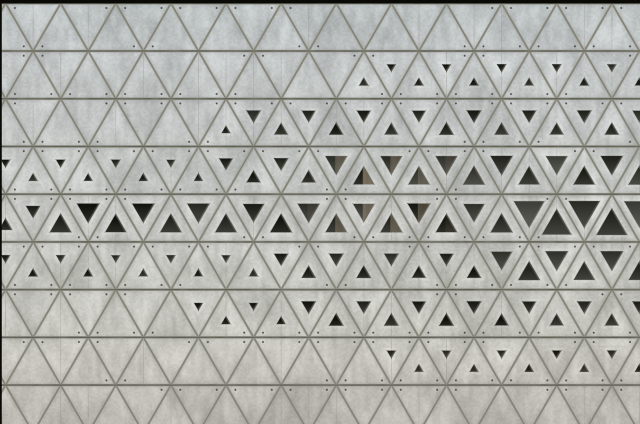
A WebGL 1 fragment shader for this pattern:

```glsl
precision highp float;
uniform vec2 u_resolution;

// Layout, in canvas heights
const float SIDE = 0.1300;        // triangle side
const float ROW = 0.11255;        // row height
const float FIRST_X = 0.0131;     // first apex of even rows
const float TOP_GAP = 0.0078;     // dark strip above the wall
const float LEFT_GAP = 0.0042;

// Details, in triangle sides
const float INRADIUS = 0.2887;
const float DIAGONAL_HALF = 0.021;
const float HORIZONTAL_HALF = 0.022;
const float BOLT_RADIUS = 0.017;
const vec2 BOLT_POS = vec2(0.33, 0.085);
const vec4 SIZE_STEPS = vec4(0.165, 0.09, 0.145, 0.15);
const float NEVER = 99.0;

const vec3 CONCRETE_LIGHT = vec3(0.82, 0.82, 0.81);
const vec3 CONCRETE_DARK = vec3(0.69, 0.69, 0.68);
const vec3 GROOVE = vec3(0.58, 0.58, 0.54);
const vec3 GROOVE_DARK = vec3(0.40, 0.40, 0.36);
const vec3 GLASS = vec3(0.23, 0.23, 0.21);
const vec3 BLACK = vec3(0.07, 0.07, 0.05);
const vec3 CURTAIN = vec3(0.60, 0.54, 0.45);

float hash(vec2 p) {
  vec3 v = fract(p.xyx * 0.1031);
  v += dot(v, v.yzx + 33.33);
  return fract((v.x + v.y) * v.z);
}

float noise(vec2 p) {
  vec2 i = floor(p), f = fract(p);
  f = f * f * (3.0 - 2.0 * f);
  return mix(mix(hash(i), hash(i + vec2(1, 0)), f.x),
             mix(hash(i + vec2(0, 1)), hash(i + vec2(1, 1)), f.x), f.y);
}

float fbm(vec2 p) {
  float sum = 0.0, gain = 0.5;
  for (int i = 0; i < 4; i++) {
    sum += gain * noise(p);
    p = p * 2.1 + 17.3;
    gain *= 0.5;
  }
  return sum;
}

// First column in a row at which each opening size begins
vec4 sizeStarts(float row) {
  if (row < 0.5 || row > 7.5) return vec4(NEVER);
  if (row < 1.5) return vec4(13, NEVER, NEVER, NEVER);
  if (row < 2.5) return vec4(8, 9, NEVER, NEVER);
  if (row < 3.5) return vec4(-1, 8, 12, NEVER);
  if (row < 4.5) return vec4(-1, -1, 2, 19);
  if (row < 5.5) return vec4(-1, 10, 18, NEVER);
  if (row < 6.5) return vec4(7, 11, NEVER, NEVER);
  return vec4(14, NEVER, NEVER, NEVER);
}

float cover(float d, float aa) { return 1.0 - smoothstep(-aa, aa, d); }

void main() {
  vec2 p = gl_FragCoord.xy / u_resolution.y;
  float aa = 0.75 / (u_resolution.y * SIDE);

  // Triangular grid: find the panel and its local position
  float depth = (1.0 - p.y - TOP_GAP) / ROW;
  float row = floor(depth), f = fract(depth);
  float odd = mod(row, 2.0);
  float x = (p.x - FIRST_X) / SIDE - 0.5 * odd;
  float leftCell = floor(x + 0.5 * f);
  float up = leftCell - floor(x - 0.5 * f);
  float center = leftCell + 0.5 * (1.0 - up);
  float col = floor(2.0 * center + odd + 0.5);
  vec2 q = vec2(x - center, mix(f, 1.0 - f, up) * ROW / SIDE);
  vec2 id = vec2(col, row) + 40.0;
  float slant = 0.866 * abs(q.x) + 0.5 * (q.y - INRADIUS);
  float toSide = INRADIUS - slant;
  float toRow = min(f, 1.0 - f) * ROW / SIDE;

  // Concrete with panel tones, stains and grain
  float tone = 0.62 + 0.28 * (hash(id) - 0.5);
  tone += 1.3 * (fbm(p * vec2(22.0, 14.0)) - 0.47);
  tone += 0.5 * (noise(p * vec2(90.0, 25.0)) - 0.5);
  tone += 0.4 * (noise(p * 230.0) - 0.5);
  tone -= 0.35 * (1.0 - smoothstep(0.0, 0.1, min(toSide, toRow)));
  vec3 color = mix(CONCRETE_DARK, CONCRETE_LIGHT, clamp(tone, -0.3, 1.15));
  color += mix(vec3(0.01, 0.0, -0.025), vec3(-0.02, 0.0, 0.015), p.y);
  color *= 1.0 - 0.07 * (1.0 - smoothstep(0.0, 0.2, p.y));

  // Faint vertical seams and bolt holes
  float seam = cover(abs(q.x) - 0.006, aa) * step(0.68, hash(id + 7.0));
  color = mix(color, GROOVE, 0.45 * seam);
  float bolt = length(vec2(abs(q.x), q.y) - BOLT_POS) - BOLT_RADIUS;
  float hasBolt = step(0.25, hash(id + vec2(sign(q.x), 90.0)));
  color = mix(color, GLASS, 0.85 * hasBolt * cover(bolt, aa));

  // Grooves between panels
  float wear = 0.75 + 0.5 * noise(p * 60.0);
  color = mix(color, GROOVE * (0.85 + 0.2 * wear), cover(DIAGONAL_HALF * -1.0 + toSide, aa));
  color = mix(color, GROOVE_DARK, 0.6 * wear * cover(toSide - 0.009, aa));
  color = mix(color, GROOVE, cover(toRow - HORIZONTAL_HALF, aa));
  color = mix(color, GROOVE_DARK * 0.85, wear * 0.8 * cover(toRow - 0.012, aa));

  // Triangular openings, with a pale rim and a shaded interior
  vec4 begun = step(sizeStarts(row), vec4(col + 0.5));
  float size = dot(begun, SIZE_STEPS) * (0.96 + 0.08 * hash(id + 3.0));
  float opening = max(slant, INRADIUS - q.y) - size * INRADIUS;
  float exists = step(0.01, size);
  color += 0.035 * exists * cover(abs(opening - 0.03) - 0.015, 0.02);
  float height = mix(-1.0, 1.0, up) * (q.y - INRADIUS) / max(size, 0.1);
  vec3 inside = mix(BLACK, GLASS, clamp(0.5 - height + 0.7 * (hash(id + 11.0) - 0.5), 0.0, 1.0));
  float glassy = begun.z * smoothstep(9.0, 13.0, col) * hash(id + 19.0);
  inside += 0.12 * glassy;
  float lit = exp(-pow((col - 13.5) / 1.8, 2.0)) * begun.z * step(row, 4.5);
  float drape = cover(-0.02 - q.x, aa) * (0.4 + 0.6 * hash(id + 23.0));
  inside = mix(inside, CURTAIN, lit * drape * (0.8 + 0.2 * noise(vec2(p.x * 150.0, row))));
  float reveal = 0.866 * q.x + 0.5 * (q.y - INRADIUS) - size * INRADIUS + 0.025;
  inside = mix(inside, GROOVE_DARK, 0.6 * smoothstep(-aa, aa, reveal));
  color = mix(color, inside, exists * cover(opening, aa));

  // Dark borders at the top and left
  float border = min(p.x - LEFT_GAP, 1.0 - p.y - TOP_GAP) / SIDE;
  color = mix(color, BLACK * 0.5, cover(border, aa));
  gl_FragColor = vec4(color, 1.0);
}
```
